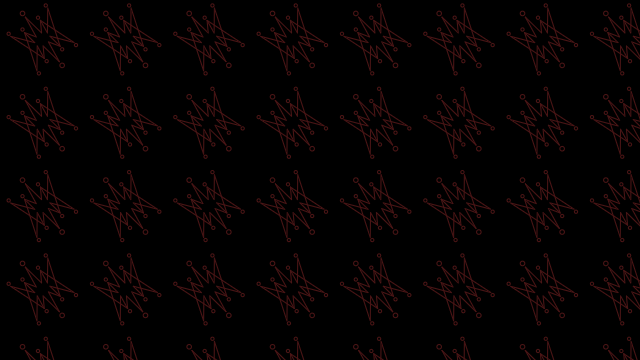
Write a WebGL 2 fragment shader that draws this pattern.

```glsl
#version 300 es
precision highp float;
// A square grid of dark red line emblems on black. Each emblem is two zigzag
// crowns, one turned half round over the other, with a small ring above each
// tip. One quarter is described and mirrored in a tilted frame.

#define TILES_ACROSS 7.68
#define EMBLEM_CENTER vec2(0.508, 0.473)
#define CROWN_AXIS vec2(-0.606, -0.794)
#define LINE_WIDTH 0.013
#define RING_WIDTH 0.013
#define SMALL_RING 0.019
#define LARGE_RING 0.027
#define INK vec3(0.29, 0.081, 0.083)
#define GROUND vec3(0.0)

uniform vec2 u_resolution;
out vec4 fragColor;

// Crown corners: x across, y along the axis
const vec2 OUTER_TIP = vec2(0.280, 0.260);
const vec2 OUTER_VALLEY = vec2(0.096, 0.025);
const vec2 INNER_TIP = vec2(0.120, 0.195);
const vec2 INNER_VALLEY = vec2(0.040, 0.068);
const vec2 MIDDLE_TIP = vec2(0.0, 0.335);
const vec2 FOOT = vec2(0.120, -0.195);

float segmentDistance(vec2 p, vec2 a, vec2 b) {
    vec2 ab = b - a;
    return length(p - a - ab * clamp(dot(p - a, ab) / dot(ab, ab), 0.0, 1.0));
}

// Coverage of a stroke, softened over one pixel
float stroke(float dist, float width, float pixel) {
    return clamp((0.5 * width - dist) / pixel + 0.5, 0.0, 1.0);
}

float ring(vec2 p, vec2 center, float radius, float pixel) {
    return stroke(abs(length(p - center) - radius), RING_WIDTH, pixel);
}

// Uncovered share left by the outline and rings of half a crown
float halfCrownGap(vec2 p, float pixel) {
    float outline = segmentDistance(p, FOOT, OUTER_TIP);
    outline = min(outline, segmentDistance(p, OUTER_TIP, OUTER_VALLEY));
    outline = min(outline, segmentDistance(p, OUTER_VALLEY, INNER_TIP));
    outline = min(outline, segmentDistance(p, INNER_TIP, INNER_VALLEY));
    outline = min(outline, segmentDistance(p, INNER_VALLEY, MIDDLE_TIP));
    float gap = 1.0 - stroke(outline, LINE_WIDTH, pixel);
    gap *= 1.0 - ring(p, OUTER_TIP + vec2(0.0, 0.039), SMALL_RING, pixel);
    gap *= 1.0 - ring(p, INNER_TIP + vec2(-0.003, 0.044), SMALL_RING, pixel);
    return gap;
}

void main() {
    // Cells are counted from the top left corner
    float scale = TILES_ACROSS / u_resolution.x;
    vec2 grid = vec2(gl_FragCoord.x, u_resolution.y - gl_FragCoord.y) * scale;
    vec2 cell = fract(grid) - EMBLEM_CENTER;

    // Tilted crown frame
    vec2 axis = normalize(CROWN_AXIS);
    vec2 p = vec2(dot(cell, vec2(-axis.y, axis.x)), dot(cell, axis));

    // Four mirrored quarters
    float gap = 1.0;
    for (int i = 0; i < 4; i++) {
        vec2 mirror = vec2((i & 1) == 0 ? 1.0 : -1.0, i < 2 ? 1.0 : -1.0);
        gap *= halfCrownGap(p * mirror, scale);
    }
    // Rings above the middle tips
    vec2 middle = vec2(p.x, abs(p.y));
    gap *= 1.0 - ring(middle, MIDDLE_TIP + vec2(0.0, 0.057), LARGE_RING, scale);

    fragColor = vec4(mix(INK, GROUND, gap), 1.0);
}
```
